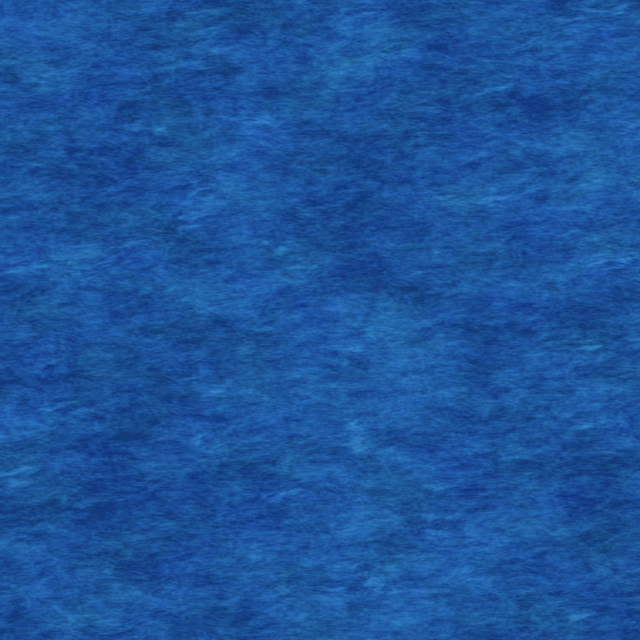
Reproduce this texture procedurally as a Shadertoy shader.

```glsl
const vec3 DEEP_BLUE  = vec3(0.080, 0.248, 0.515);
const vec3 SEA_BLUE   = vec3(0.110, 0.325, 0.602);
const vec3 LIGHT_BLUE = vec3(0.143, 0.405, 0.688);
const vec3 CREST_BLUE = vec3(0.220, 0.560, 0.810);
const vec3 HUE_SHIFT  = vec3(0.000, 0.022, -0.035);

const int   OCTAVES       = 6;
const vec2  SWELL_FREQ    = vec2(2.5, 7.0);   // cells per canvas, broadest layer
const float LACUNARITY    = 2.07;
const float BROAD_WEIGHT  = 0.40;
const float FINE_WEIGHT   = 0.50;
const float TILT          = 0.05;             // mean slope of the ripples, radians
const float TILT_SPREAD   = 0.08;
const vec2  WARP_FREQ     = vec2(7.0, 15.0);
const float WARP_AMOUNT   = 0.010;
const vec2  RIDGE_FREQ    = vec2(19.0, 66.0);
const float RIDGE_WEIGHT  = 0.60;
const vec2  CREST_FREQ    = vec2(21.0, 72.0);
const vec2  GROUP_FREQ    = vec2(8.0, 18.0);
const float CREST_GAIN    = 0.85;
const vec2  GRAIN_FREQ    = vec2(190.0, 300.0);
const float GRAIN_WEIGHT  = 0.30;
const vec2  HUE_FREQ      = vec2(9.0, 16.0);

uint hash(uvec2 cell) {
    uint h = cell.x * 1597334677u ^ cell.y * 3812015801u;
    h = (h ^ (h >> 16)) * 2246822519u;
    h = (h ^ (h >> 13)) * 3266489917u;
    return h ^ (h >> 16);
}

vec2 gradientAt(vec2 cell) {
    float angle = float(hash(uvec2(ivec2(cell))) & 65535u) / 65536.0 * 6.28319;
    return vec2(cos(angle), sin(angle));
}

// Gradient noise, about -0.7 to 0.7
float noise(vec2 p) {
    vec2 i = floor(p), f = p - i;
    vec2 u = f * f * f * (f * (f * 6.0 - 15.0) + 10.0);
    vec2 e = vec2(1.0, 0.0);
    float a = dot(gradientAt(i), f);
    float b = dot(gradientAt(i + e.xy), f - e.xy);
    float c = dot(gradientAt(i + e.yx), f - e.yx);
    float d = dot(gradientAt(i + e.xx), f - e.xx);
    return mix(mix(a, b, u.x), mix(c, d, u.x), u.y);
}

vec2 rotate(vec2 p, float angle) {
    float c = cos(angle), s = sin(angle);
    return vec2(c * p.x + s * p.y, c * p.y - s * p.x);
}

// Stretched layers, each leaning a little differently
float ripples(vec2 p) {
    float sum = 0.0;
    vec2 freq = SWELL_FREQ;
    for (int i = 0; i < OCTAVES; i++) {
        float k = float(i);
        float angle = TILT + TILT_SPREAD * sin(k * 2.4);
        float weight = mix(BROAD_WEIGHT, FINE_WEIGHT, k / float(OCTAVES - 1));
        sum += weight * noise(rotate(p, angle) * freq + k * vec2(37.3, 19.7));
        freq *= LACUNARITY;
    }
    return sum;
}

// Sharp-edged wavelets, centred on zero
float ridges(vec2 p) {
    vec2 q = rotate(p, TILT + 0.06) * RIDGE_FREQ;
    float bend = 0.35 * noise(q * 0.5 + 91.0);
    return 0.2 - abs(noise(q + vec2(0.0, bend) + 43.0));
}

// Short bright streaks gathered in loose groups
float crests(vec2 p) {
    vec2 q = rotate(p, TILT + 0.12);
    float group = smoothstep(0.02, 0.50, noise(p * GROUP_FREQ + 71.0));
    float streak = noise(q * CREST_FREQ + 113.0) + 0.6 * noise(q * CREST_FREQ * 2.1 + 57.0);
    return group * smoothstep(0.0, 0.60, streak);
}

vec3 waterColor(float tone) {
    vec3 color = mix(DEEP_BLUE, SEA_BLUE, clamp(tone * 2.0, -0.3, 1.0));
    color = mix(color, LIGHT_BLUE, clamp(tone * 2.0 - 1.0, 0.0, 1.0));
    return mix(color, CREST_BLUE, clamp(tone - 1.0, 0.0, 1.0));
}

void mainImage(out vec4 fragColor, in vec2 fragCoord) {
    vec2 uv = fragCoord / iResolution.y;

    // Bend the ripples so that they do not run straight
    vec2 p = uv;
    p.y += WARP_AMOUNT * noise(uv * WARP_FREQ + 5.0);
    p.x += 2.0 * WARP_AMOUNT * noise(uv * WARP_FREQ * 1.7 + 29.0);

    float tone = 0.48 + ripples(p);
    tone += RIDGE_WEIGHT * ridges(p);
    tone += CREST_GAIN * crests(p);
    tone += GRAIN_WEIGHT * noise(uv * GRAIN_FREQ);

    // Drift between purer and greener blue
    float hue = noise(p * HUE_FREQ + 137.0) + 0.6 * noise(p * HUE_FREQ * 5.0 + 151.0);
    fragColor = vec4(waterColor(tone) + HUE_SHIFT * hue, 1.0);
}
```
